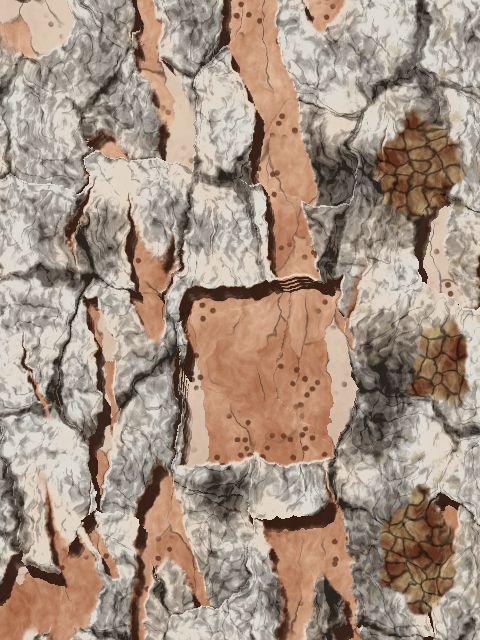
Write a Shadertoy shader that draws this texture.

```glsl
#define PLATE_SCALE vec2(7.5, 5.6)
#define TO_LIGHT vec2(-0.55, 0.83)
#define SHADOW_STEP 0.006
#define PALE vec3(0.87, 0.86, 0.83)
#define ASH vec3(0.63, 0.61, 0.58)
#define SLATE vec3(0.40, 0.37, 0.34)
#define SOOT vec3(0.16, 0.14, 0.12)
#define CREVICE vec3(0.17, 0.09, 0.06)
#define PEACH vec3(0.86, 0.70, 0.58)
#define RUST vec3(0.63, 0.38, 0.25)
#define RESIN vec3(0.33, 0.17, 0.10)
#define LICHEN vec3(0.63, 0.56, 0.41)

vec2 hash2(vec2 p) {
    p = vec2(dot(p, vec2(127.1, 311.7)), dot(p, vec2(269.5, 183.3)));
    return fract(sin(p) * 43758.5);
}

float corner(vec2 cell, vec2 f, vec2 o) {
    return dot(hash2(cell + o) * 2.0 - 1.0, f - o);
}

float gnoise(vec2 p) {
    vec2 i = floor(p), f = p - i;
    vec2 u = f * f * f * (f * (f * 6.0 - 15.0) + 10.0);
    return mix(mix(corner(i, f, vec2(0, 0)), corner(i, f, vec2(1, 0)), u.x),
               mix(corner(i, f, vec2(0, 1)), corner(i, f, vec2(1, 1)), u.x), u.y);
}

float fbm(vec2 p) {
    float sum = 0.0, amp = 0.6;
    for (int i = 0; i < 4; i++) {
        sum += amp * gnoise(p);
        p = mat2(1.6, 1.2, -1.2, 1.6) * p + 7.3;
        amp *= 0.5;
    }
    return sum;
}

// Cellular scales: x = gap to the next cell, y = cell id, z = centre distance
vec3 scales(vec2 p) {
    vec2 cell = floor(p);
    float near = 9.0, next = 9.0, id = 0.0;
    for (int y = -1; y <= 1; y++)
    for (int x = -1; x <= 1; x++) {
        vec2 c = cell + vec2(x, y), r = hash2(c);
        float d = length(c + 0.1 + 0.8 * r - p);
        if (d < near) { next = near; near = d; id = fract(r.x * 7.0 + r.y * 13.0); }
        else next = min(next, d);
    }
    return vec3(next - near, id, near);
}

float box(vec2 p, vec2 size) {
    vec2 d = abs(p) - size;
    return length(max(d, 0.0)) + min(max(d.x, d.y), 0.0);
}

vec2 warp(vec2 p) {
    return p + 0.05 * vec2(fbm(p * 8.0), fbm(p * 8.0 + 31.0))
             + 0.013 * vec2(fbm(p * 42.0), fbm(p * 42.0 + 9.0));
}

// Distance to the stripped areas and fissures, negative inside
float exposed(vec2 w) {
    float patchArea = box(w - vec2(0.41, 0.42), vec2(0.125, 0.145));
    float channel = box(w - vec2(0.43 + 0.15 * (0.78 - w.y), 0.8), vec2(0.043, 0.25));
    float strip = box(w - vec2(0.155 + 0.018 * sin(w.y * 19.0), 0.32), vec2(0.009, 0.22));
    float fissure = abs(gnoise(w * vec2(9.0, 1.7) + 3.0)) * 0.11 - 0.003
                  + 0.028 * gnoise(w * vec2(7.0, 4.0));
    return min(min(patchArea, channel), min(strip, fissure));
}

// x = height, y = distance to exposed wood, z = plate gap, w = plate id
vec4 bark(vec2 p) {
    vec2 w = warp(p);
    vec3 plate = scales(w * PLATE_SCALE);
    float bare = exposed(w) + 0.022 * (plate.y - 0.5);
    float h = 0.3 * plate.y + 0.22 * smoothstep(0.0, 0.3, plate.x) + 0.22 * fbm(w * vec2(48.0, 34.0));
    h -= 0.7 * smoothstep(0.002, -0.003, bare);
    return vec4(h, bare, plate.xy);
}

vec3 ramp(float t) {
    vec3 c = mix(SOOT, SLATE, smoothstep(0.0, 0.34, t));
    c = mix(c, ASH, smoothstep(0.32, 0.62, t));
    return mix(c, PALE, smoothstep(0.6, 0.92, t));
}

void mainImage(out vec4 fragColor, in vec2 fragCoord) {
    vec2 p = fragCoord / iResolution.y, w = warp(p);
    vec4 b = bark(p);
    float relief = clamp(b.x - bark(p + TO_LIGHT * 0.003).x, -0.2, 0.2);
    float shadow = 0.0;
    for (int i = 1; i <= 4; i++) {
        float above = bark(p + TO_LIGHT * SHADOW_STEP * float(i)).x;
        shadow = max(shadow, above - b.x - 0.08 * float(i));
    }
    shadow = smoothstep(0.05, 0.5, shadow);
    float broad = fbm(p * vec2(11.0, 8.0) + 5.0);
    float grain = fbm(w * vec2(95.0, 62.0));

    // Resin knots on the right, with sooty stains around them
    float knot = -1.0, stain = 0.0;
    for (int i = 0; i < 3; i++) {
        float k = float(i);
        vec2 c = vec2(0.655 + 0.03 * sin(k * 1.6), 0.13 + 0.3 * k);
        vec2 size = vec2(0.07, 0.095) * (1.0 - 0.25 * mod(k, 2.0));
        knot = max(knot, 1.0 - length((p - c) / size) + 1.1 * fbm(p * 13.0));
        stain = max(stain, smoothstep(0.17, 0.04, length(p - c + vec2(0.09, 0.03)) + 0.1 * broad));
        vec2 smudge = vec2(0.14 + 0.22 * k, 0.63 - 0.4 * k);
        stain = max(stain, smoothstep(0.11, 0.02, length((p - smudge) * vec2(0.8, 1.3)) + 0.1 * broad));
    }

    // Grey plates: contour lines, crackle and pale flaking rims
    float contour = abs(fract(b.z * 4.0 + 1.2 * broad) - 0.5);
    float lines = smoothstep(0.09, 0.0, contour) * smoothstep(-0.15, 0.2, gnoise(p * 13.0));
    lines += 0.8 * smoothstep(0.045, 0.0, abs(gnoise(w * vec2(27.0, 16.0))));
    float gap = smoothstep(0.09, 0.0, b.z + 0.3 * gnoise(w * 7.0));
    float rim = smoothstep(0.045, 0.0, b.y) * smoothstep(-0.2, 0.2, gnoise(p * 9.0 + 2.0));
    float tone = 0.71 + 0.7 * broad + 0.85 * grain + 1.7 * relief + 0.2 * (b.w - 0.5);
    tone += 0.2 * rim - 0.4 * stain - 0.25 * lines - 0.5 * gap - 0.55 * shadow;
    vec3 col = ramp(tone);
    col = mix(col, col * vec3(1.03, 0.95, 0.89), 0.7 * rim);
    col = mix(col, LICHEN, 0.45 * smoothstep(0.1, 0.3, fbm(p * 30.0)) * smoothstep(0.45, 0.65, p.x));

    // Inner bark: thin peach flakes with dark specks
    vec3 flake = scales(w * vec2(19.0, 7.0));
    float warm = 0.55 + 0.9 * fbm(w * vec2(18.0, 9.0)) + 0.6 * grain + 0.4 * (flake.y - 0.5);
    warm += 1.2 * relief + 0.3 * smoothstep(0.5, 0.75, p.y);
    vec3 wood = mix(RUST, PEACH, clamp(warm, -0.2, 1.1));
    wood = mix(wood, PALE * vec3(0.99, 0.94, 0.9), 0.7 * step(0.8, flake.y));
    wood *= 1.0 - 0.4 * smoothstep(0.06, 0.0, flake.x) * smoothstep(-0.1, 0.2, gnoise(w * 15.0));
    vec3 speck = scales(p * 58.0);
    float dot1 = smoothstep(0.32, 0.18, speck.z + 0.15 * grain) * step(0.6, speck.y);
    wood = mix(wood, RESIN, 0.75 * dot1 * smoothstep(-0.05, 0.15, gnoise(p * 12.0)));
    wood = mix(wood, CREVICE, 0.92 * shadow);
    col = mix(col, wood, smoothstep(0.0015, -0.0015, b.y));

    // Warty knot crust
    vec3 wart = scales(w * 36.0);
    float crust = 0.45 + 1.6 * fbm(p * 17.0 + 4.0) + 0.9 * grain + 0.3 * (wart.y - 0.5);
    vec3 knotCol = mix(RESIN, LICHEN, clamp(crust, 0.0, 1.0));
    knotCol *= 1.15 - 0.6 * smoothstep(0.25, 0.0, wart.x) + 1.5 * relief;
    col = mix(col, knotCol, smoothstep(0.05, 0.2, knot));

    fragColor = vec4(clamp(col, 0.0, 1.0), 1.0);
}
```
